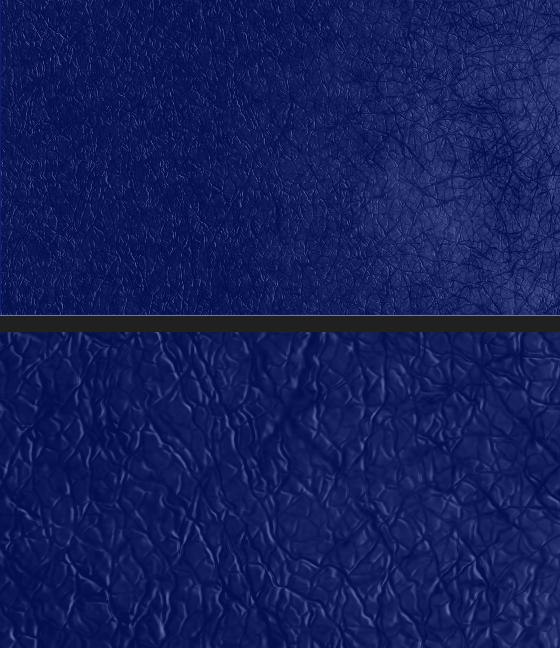
Top: the whole. Bottom: its middle third, enlarged.
Write a WebGL 2 fragment shader that draws this texture.

```glsl
#version 300 es
precision highp float;
// Blue grained leather lit from the right: families of long wavering creases and
// warped cell borders form a relief, shaded by its slope. The left is dark with
// broken bright rims; towards the right a blotchy sheen shows dark crossing creases.

uniform vec2 u_resolution;
out vec4 fragColor;

// Colours: leather plus a multiple of the sheen tint, and the pale lower rim
const vec3 LEATHER = vec3(0.042, 0.092, 0.332);
const vec3 SHEEN_TINT = vec3(0.36, 0.36, 0.35);
const vec3 RIM_COLOR = vec3(0.43, 0.46, 0.62);
const vec3 SIDE_COLOR = vec3(0.05, 0.12, 0.46);
const float RIM_HEIGHT = 0.0035;

// Relief, in units of the canvas height
const vec2 LONG_CELLS = vec2(27.0, 12.0);
const vec2 FINE_CELLS = vec2(52.0, 42.0);
const float CREASE_WIDTH = 0.0046;
const float RELIEF_STEP = 0.0018;
const float PEBBLE_HEIGHT = 0.75;
const vec2 LIGHT_DIR = vec2(0.96, 0.28);

// Shading strengths
const float SHEEN = 0.42;
const float RIM_LIGHT = 0.58;
const float RIM_SHADE = 0.16;
const float CREASE_DARK_LEFT = 0.06;
const float CREASE_DARK_RIGHT = 0.42;
const float PILLOW = 0.16;
const float GRAIN = 0.22;

vec2 hash2(vec2 p) {
    vec2 q = vec2(dot(p, vec2(127.1, 311.7)), dot(p, vec2(269.5, 183.3)));
    return fract(sin(q) * 43758.545);
}

float noise(vec2 p) {
    vec2 i = floor(p), f = fract(p);
    f = f * f * (3.0 - 2.0 * f);
    float low = mix(hash2(i).x, hash2(i + vec2(1, 0)).x, f.x);
    float high = mix(hash2(i + vec2(0, 1)).x, hash2(i + vec2(1, 1)).x, f.x);
    return mix(low, high, f.y);
}

vec2 noise2(vec2 p) {
    return vec2(noise(p), noise(p + vec2(37.2, 11.8))) - 0.5;
}

// Crease depth along the borders of scattered cells of the given density
float cellCrease(vec2 p, vec2 density, float width) {
    p *= density;
    vec2 i = floor(p), f = fract(p), nearCell, nearPoint;
    float best = 8.0, border = 8.0;
    for (int y = -1; y <= 1; y++)
    for (int x = -1; x <= 1; x++) {
        vec2 cell = vec2(x, y);
        vec2 r = cell + hash2(i + cell) - f;
        float d = dot(r, r);
        if (d < best) { best = d; nearCell = cell; nearPoint = r; }
    }
    for (int y = -2; y <= 2; y++)
    for (int x = -2; x <= 2; x++) {
        vec2 cell = nearCell + vec2(x, y);
        vec2 r = cell + hash2(i + cell) - f;
        vec2 gap = r - nearPoint;
        if (dot(gap, gap) > 1e-5)
            border = min(border, dot(0.5 * (nearPoint + r), normalize(gap)));
    }
    return 1.0 - smoothstep(0.0, width, border / sqrt(density.x * density.y));
}

// Depth of long wavering creases that run at an angle and fade in and out
float lineCrease(vec2 p, float angle, float density) {
    float c = cos(angle), s = sin(angle);
    vec2 q = vec2(s * p.x - c * p.y, c * p.x + s * p.y) * density + angle * 19.0;
    float phase = q.x + 2.0 * noise(q * vec2(0.5, 0.33));
    float d = abs(fract(phase) - 0.5) / density;
    float fade = smoothstep(0.3, 0.6, noise(q * vec2(0.8, 0.3) + 31.0));
    return fade * (1.0 - smoothstep(0.0, CREASE_WIDTH, d));
}

// Combined crease depth: steep everywhere, shallow crossings under the sheen
float creases(vec2 p, float sheen) {
    vec2 q = p + 0.016 * noise2(p * 18.0) + 0.007 * noise2(p * 70.0) + 0.004 * noise2(p * 130.0);
    float depth = 0.75 * cellCrease(q, LONG_CELLS, CREASE_WIDTH);
    depth = max(depth, max(lineCrease(q, 1.2, 19.0), lineCrease(q, 1.95, 21.0)));
    float shallow = max(lineCrease(q, 0.12, 19.0), lineCrease(q, 2.7, 17.0));
    shallow = max(shallow, lineCrease(q, 0.7, 18.0));
    depth = max(depth, shallow * smoothstep(-0.15, 0.6, sheen));
    return max(depth, 0.5 * cellCrease(q + 9.1, FINE_CELLS, CREASE_WIDTH * 0.75));
}

// Rough pebbling between the creases
float pebbles(vec2 p) {
    return PEBBLE_HEIGHT * (0.5 * noise(p * 85.0) + 0.5 * noise(p * 165.0));
}

void main() {
    vec2 uv = gl_FragCoord.xy / u_resolution;
    vec2 p = gl_FragCoord.xy / u_resolution.y;

    // Broad blotchy sheen, strongest at the right and just below the middle
    float sheen = smoothstep(0.32, 1.04, uv.x) * (1.0 - 0.9 * pow(abs(uv.y - 0.42), 1.5));
    float blotches = 0.5 + 0.6 * noise(p * 4.5) + 0.45 * noise(p * 12.0);

    // Relief sampled on both sides along the light direction
    vec2 offset = LIGHT_DIR * max(RELIEF_STEP, 0.5 / u_resolution.y);
    float behind = creases(p - offset, sheen);
    float ahead = creases(p + offset, sheen);
    float slope = ahead - behind + pebbles(p + offset) - pebbles(p - offset);

    // Pillowed cells, pore grain and patchy, broken rim highlights
    float pillow = noise(p * vec2(36.0, 25.0) + 3.0) - 0.5;
    float pores = 0.5 * noise(p * 130.0) + 0.5 * noise(p * 270.0 + 7.0) - 0.5;
    float patches = 0.2 + 1.2 * smoothstep(0.3, 0.75, noise(p * 80.0 + 2.0));
    float tone = SHEEN * sheen * blotches - 0.01;
    tone += RIM_LIGHT * patches * max(slope, 0.0) * mix(1.0, 0.6, sheen);
    tone -= RIM_SHADE * max(-slope, 0.0) * mix(0.6, 1.3, sheen);
    tone -= 0.5 * (ahead + behind) * mix(CREASE_DARK_LEFT, CREASE_DARK_RIGHT, sheen);
    tone += (PILLOW * pillow + GRAIN * pores) * mix(0.45, 1.2, sheen);

    // Thin side edge and pale rim along the bottom
    vec3 color = LEATHER + SHEEN_TINT * max(tone, -0.08);
    color = mix(SIDE_COLOR, color, smoothstep(0.3, 1.2, p.x / RIM_HEIGHT));
    color = mix(RIM_COLOR, color, smoothstep(0.5, 1.5, p.y / RIM_HEIGHT));
    fragColor = vec4(clamp(color, 0.0, 1.0), 1.0);
}
```
